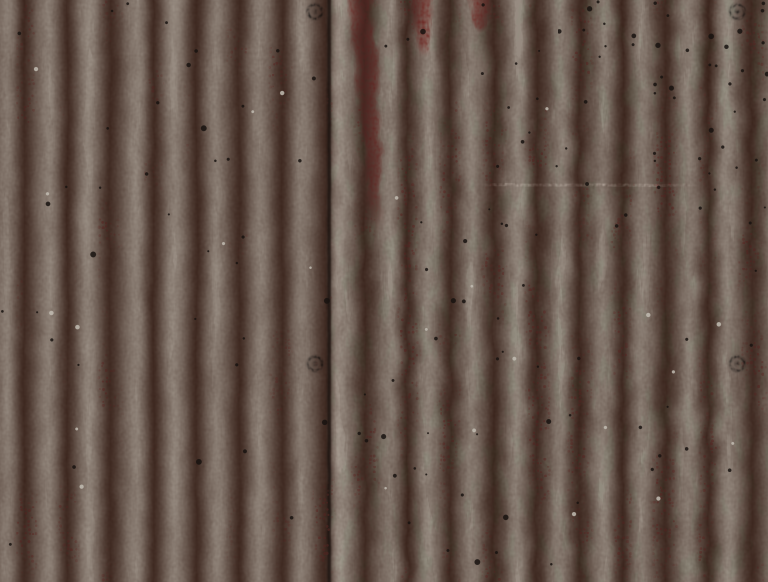
Give the GLSL for this texture, as a Shadertoy shader.

```glsl
#define RIDGES 17.84      // corrugations across the canvas
#define PHASE 0.026       // first groove, fraction of the width
#define SEAM 0.431        // overlap of the two sheets
#define SEAM_SHIFT 0.1    // offset of the left sheet, in ridges
#define WOBBLE 0.11       // unevenness of the groove edges
#define STAIN 0.36        // strength of the weathering
#define GRAIN 0.13        // strength of the fine grit
#define GROOVE_COLOR vec3(0.235, 0.15, 0.118)
#define RIDGE_COLOR vec3(0.545, 0.495, 0.455)
#define PAINT_COLOR vec3(0.41, 0.19, 0.17)
#define PIT_COLOR vec3(0.09, 0.07, 0.06)
#define CHIP_COLOR vec3(0.76, 0.74, 0.70)

vec2 hash2(vec2 p) {
    vec3 a = fract(p.xyx * vec3(0.1031, 0.1030, 0.0973));
    a += dot(a, a.yzx + 33.33);
    return fract((a.xx + a.yz) * a.zy);
}

float gradientNoise(vec2 p) {
    vec2 i = floor(p), f = p - i;
    vec2 w = f * f * f * (f * (f * 6.0 - 15.0) + 10.0);
    vec4 corner;
    for (int k = 0; k < 4; k++) {
        vec2 o = vec2(k & 1, k >> 1);
        corner[k] = dot(hash2(i + o + 100.0) * 2.0 - 1.0, f - o);
    }
    vec2 rows = mix(corner.xz, corner.yw, w.x);
    return mix(rows.x, rows.y, w.y);
}

float fbm(vec2 p) {
    float sum = 0.0, amp = 0.6;
    for (int k = 0; k < 4; k++) {
        sum += amp * gradientNoise(p);
        p = p * 2.03 + 17.3;
        amp *= 0.55;
    }
    return sum;
}

// Round spots, at most one in each cell of a jittered grid
float specks(vec2 p, float cells, float chance, float radius, float pixel) {
    vec2 cell = floor(p * cells);
    vec2 pick = hash2(cell + cells);
    vec2 center = (cell + 0.25 + 0.5 * hash2(cell + 71.0)) / cells;
    float r = radius * (0.6 + 0.6 * pick.y);
    return step(pick.x, chance) * (1.0 - smoothstep(r - pixel, r + pixel, length(p - center)));
}

void mainImage(out vec4 fragColor, in vec2 fragCoord) {
    vec2 uv = fragCoord / iResolution.xy;
    vec2 p = fragCoord / iResolution.y;
    float pixel = 0.7 / iResolution.y;
    float rightSheet = smoothstep(-pixel, pixel, uv.x - SEAM);

    // Corrugation: a skewed wave with ragged edges
    float wave = (uv.x - PHASE) * RIDGES - SEAM_SHIFT * (1.0 - rightSheet);
    wave += WOBBLE * (0.7 * gradientNoise(vec2(wave * 0.8, p.y * 4.0))
          + gradientNoise(vec2(wave * 2.0, p.y * 22.0)) * mix(0.5, 1.0, rightSheet));
    float id = floor(wave), f = wave - id;
    vec2 ridgeHash = hash2(vec2(id + 20.0, 5.0));
    float crest = 0.42 + 0.2 * ridgeHash.x;
    float rise = f < crest ? f / crest : (1.0 - f) / (1.0 - crest);
    float light = smoothstep(-0.15, 1.06, rise);

    // Weathering: long stains, flakes and grit
    float stain = fbm(vec2(p.x * 26.0, p.y * 3.5));
    float blotch = fbm(p * vec2(38.0, 16.0) + 9.0);
    float flake = smoothstep(0.1, 0.2, fbm(vec2(p.x * 42.0, p.y * 7.0) + 40.0));
    float grit = gradientNoise(p * 170.0) + 0.6 * gradientNoise(p * vec2(230.0, 90.0));
    float age = mix(0.65, 1.0, rightSheet);
    float shade = light * (0.91 + 0.14 * ridgeHash.y);
    shade += age * (STAIN * stain + 0.28 * blotch) * (0.3 + 0.7 * light);
    shade += 0.13 * flake * age * light * light + GRAIN * grit * (0.4 + 0.6 * light);
    vec3 color = mix(GROOVE_COLOR, RIDGE_COLOR, clamp(shade, -0.15, 1.15));
    color += vec3(-0.018, 0.004, -0.006) * smoothstep(0.0, 0.25, blotch) * rightSheet;

    // Sheet overlap: shadow line and pale lip
    float seam = uv.x - SEAM - 0.0012 * gradientNoise(vec2(3.0, p.y * 30.0));
    color *= 1.0 - 0.5 * exp(-pow((seam + 0.0025) / 0.0028, 2.0));
    color += 0.06 * exp(-pow((seam - 0.008) / 0.006, 2.0));

    // Red paint: runs from the top edge, and crumbs beside the grooves
    float drop = 1.0 - uv.y, paint = 0.0;
    for (int k = 0; k < 3; k++) {
        float n = float(k);
        float reach = drop / (0.39 / (1.0 + 3.0 * n));
        float x = 0.47 + 0.078 * n + 0.055 * drop + 0.012 * gradientNoise(vec2(n, drop * 14.0));
        float halfWidth = (0.018 - 0.003 * n) * (1.0 - 0.6 * reach);
        float edge = abs(uv.x - x) + 0.016 * blotch;
        float run = 1.0 - smoothstep(halfWidth * 0.5, halfWidth + 0.004, edge);
        paint = max(paint, run * (1.0 - smoothstep(0.75, 1.05, reach + 0.3 * stain)));
    }
    float crumbs = specks(p, 150.0, 0.35, 0.0024, pixel);
    float rusty = smoothstep(0.02, 0.3, fbm(p * vec2(9.0, 5.0) + 3.0) + 0.1 * rightSheet);
    crumbs *= rusty * (1.0 - smoothstep(0.25, 0.75, light));
    vec3 paintColor = PAINT_COLOR * (0.72 + 0.4 * light);
    color = mix(color, paintColor, max(paint * (0.7 + 0.5 * grit), 0.65 * crumbs));

    // Faint level scratch
    float scratch = abs(uv.y - 0.682 - 0.004 * gradientNoise(vec2(p.x * 12.0, 1.0)));
    float span = smoothstep(0.62, 0.65, uv.x) * (1.0 - smoothstep(0.85, 0.92, uv.x));
    color += 0.10 * span * (1.0 - smoothstep(0.001, 0.004, scratch)) * (0.6 + grit);

    // Bolt marks in two columns and two rows
    for (int k = 0; k < 4; k++) {
        vec2 bolt = vec2(k & 1, k >> 1);
        vec2 center = vec2(0.41 + 0.55 * bolt.x, 0.375 + 0.605 * bolt.y);
        float r = length((uv - center) * vec2(iResolution.x / iResolution.y, 1.0));
        float ring = exp(-pow((r - 0.012) / 0.003, 2.0)) + exp(-pow(r / 0.005, 2.0));
        color *= 1.0 - ring * (0.3 + 0.5 * grit);
    }

    // Pits, crowded at the upper right, and pale chips
    float crowd = smoothstep(0.68, 0.85, uv.x) * smoothstep(0.5, 0.7, uv.y);
    float pits = specks(p, 42.0, 0.012 + 0.05 * crowd, 0.0042, pixel);
    pits = max(pits, specks(p + 5.0, 85.0, 0.008 + 0.035 * crowd, 0.0026, pixel));
    color = mix(color, PIT_COLOR, 0.85 * pits);
    color = mix(color, CHIP_COLOR, 0.85 * specks(p + 2.0, 40.0, 0.009, 0.0033, pixel));

    fragColor = vec4(clamp(color, 0.0, 1.0), 1.0);
}
```
